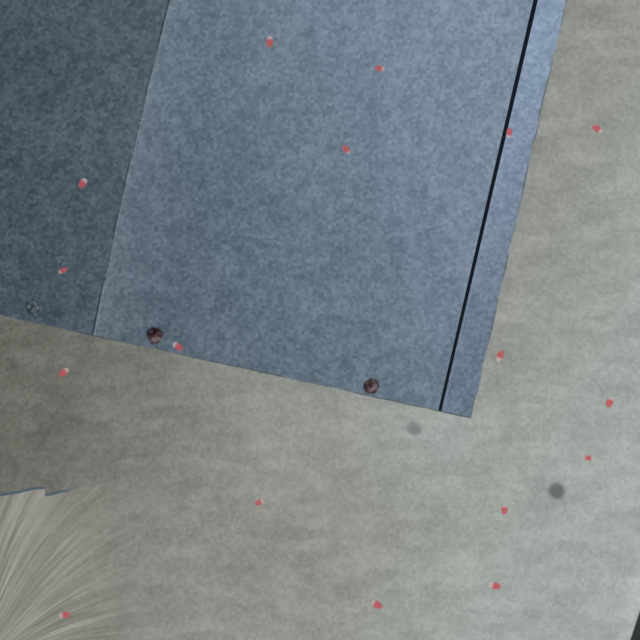
Give the GLSL for this texture, as a WebGL 2 fragment shader.

```glsl
#version 300 es
precision highp float;
// Blue steel plates with seams and bolts on worn concrete, with petals and a tuft of fur.
uniform vec2 u_resolution;
out vec4 outColor;

// Layout, in canvas units
const vec2 EDGE_LEFT = vec2(0.0, 0.508);
const vec2 CORNER = vec2(0.736, 0.347);
const vec2 EDGE_TOP = vec2(0.885, 1.0);
const vec2 GROOVE_LOW = vec2(0.686, 0.353);
const vec2 GROOVE_TOP = vec2(0.837, 1.0);
const vec2 SEAM_LOW = vec2(0.147, 0.476);
const vec2 SEAM_TOP = vec2(0.267, 1.0);
const vec2 FUR_ROOT = vec2(-0.03, -0.05);
const float BOLT_RADIUS = 0.0125;
const float PETAL_CELLS = 6.0;
const float PETAL_CHANCE = 0.38;
const float GRAIN_CELLS = 210.0;

// Palette
const vec3 STEEL_DARK = vec3(0.28, 0.33, 0.365);
const vec3 STEEL_MID = vec3(0.345, 0.405, 0.45);
const vec3 STEEL_LIGHT = vec3(0.50, 0.56, 0.63);
const vec3 STRIP = vec3(0.48, 0.545, 0.63);
const vec3 CONCRETE_DARK = vec3(0.41, 0.41, 0.385);
const vec3 CONCRETE_MID = vec3(0.545, 0.55, 0.525);
const vec3 CONCRETE_LIGHT = vec3(0.635, 0.66, 0.64);
const vec3 FUR = vec3(0.55, 0.55, 0.52);
const vec3 SHADOW = vec3(0.07, 0.09, 0.12);
const vec3 RUST = vec3(0.32, 0.25, 0.25);
const vec3 PETAL = vec3(0.74, 0.32, 0.34);

float hash(vec2 p) {
  vec3 q = fract(vec3(p.xyx) * 0.1031);
  q += dot(q, q.yzx + 33.33);
  return fract((q.x + q.y) * q.z);
}

vec2 hash2(vec2 p) { return vec2(hash(p), hash(p + 57.3)); }

// Random tone of each cell, blended by closeness: irregular speckle in -0.5..0.5
float speckle(vec2 p) {
  vec2 cell = floor(p);
  float tone = 0.0, total = 0.0;
  for (int j = -1; j <= 1; j++)
    for (int i = -1; i <= 1; i++) {
      vec2 c = cell + vec2(i, j);
      vec2 d = c + hash2(c) - p;
      float weight = exp(-5.0 * dot(d, d));
      tone += weight * hash(c + 13.7);
      total += weight;
    }
  return tone / total - 0.5;
}

// Layered, warped sines: soft stains in about -1..1
float stains(vec2 p) {
  float sum = 0.0, weight = 0.5;
  for (int i = 0; i < 5; i++) {
    p = mat2(0.8, 0.6, -0.6, 0.8) * p * 1.7 + 1.3;
    sum += weight * sin(p.x + 1.5 * sin(p.y * 0.8)) * cos(p.y + sin(p.x * 0.7));
    weight *= 0.72;
  }
  return sum;
}

// Signed distance to a line, positive on the left of a to b
float side(vec2 p, vec2 a, vec2 b) {
  vec2 d = normalize(b - a), q = p - a;
  return d.x * q.y - d.y * q.x;
}

float below(float limit, float d, float soft) {
  return 1.0 - smoothstep(limit - soft, limit + soft, d);
}

void main() {
  vec2 p = gl_FragCoord.xy / u_resolution;
  float aa = max(0.0014, 0.8 / u_resolution.y);
  float stain = stains(p * 9.0);
  float blotch = speckle(p * 65.0);
  float grain = speckle(p * GRAIN_CELLS) + 0.5 * blotch;
  float wear = smoothstep(-0.35, 0.3, speckle(p * 30.0));

  // Concrete: dark on the left, pale at the lower right and round the corner
  vec3 concrete = mix(CONCRETE_DARK, CONCRETE_MID, smoothstep(-0.05, 0.42, p.x + 0.35 * (0.3 - p.y)));
  float pale = smoothstep(0.4, 1.1, p.x + 0.5 * (0.4 - p.y));
  vec2 glow = p - vec2(0.7, 0.31);
  pale = max(pale, 0.85 * exp(-28.0 * dot(glow, glow)));
  concrete = mix(concrete, CONCRETE_LIGHT, pale);
  concrete += 0.02 * stain + 0.05 * speckle(p * vec2(22.0, 70.0)) + 0.055 * grain;

  // Dark stains on the concrete
  float spot = below(0.012, length(p - vec2(0.870, 0.233)), 0.005);
  spot = max(spot, 0.6 * below(0.010, length(p - vec2(0.648, 0.328)) + 0.008 * blotch, 0.006));
  concrete = mix(concrete, vec3(0.36, 0.38, 0.38), 0.8 * spot);

  // Fur tuft fanning out of the lower left
  vec2 ray = p - FUR_ROOT;
  float reach = length(ray);
  float angle = atan(ray.y, ray.x) + 0.9 * reach;
  float strands = speckle(vec2(angle * 60.0, reach * 16.0)) + 0.6 * speckle(vec2(angle * 25.0, reach * 9.0));
  float furTop = p.y - 0.225 - 0.2 * p.x + 0.012 * step(0.07, p.x) + 0.004 * blotch;
  float furMask = below(0.0, furTop, 0.003) * (1.0 - smoothstep(0.08, 0.28, p.x + 0.15 * p.y));
  concrete = mix(concrete, FUR + 0.11 * strands + 0.02 * grain, furMask);
  float furLine = below(0.002, abs(furTop), aa) * below(0.11, p.x, 0.02);
  concrete = mix(concrete, vec3(0.25, 0.32, 0.41), 0.7 * furLine);

  // Steel panels
  float bottom = side(p, EDGE_LEFT, CORNER) + 0.0015 * blotch;
  float right = side(p, CORNER, EDGE_TOP) + 0.003 * blotch;
  float groove = side(p, GROOVE_LOW, GROOVE_TOP);
  float seam = side(p, SEAM_LOW, SEAM_TOP) - 0.004 * sin((p.y - 0.476) * 6.0);
  vec3 steel = mix(STEEL_MID, STEEL_LIGHT, smoothstep(0.15, 1.05, p.x + 0.4 * (p.y - 0.55)));
  vec3 leftPanel = mix(STEEL_DARK, STEEL_MID, 0.6 * smoothstep(0.0, 0.3, p.x));
  steel = mix(leftPanel, steel, below(0.0, seam, aa));
  steel += 0.05 * exp(-max(-seam, 0.0) * 45.0) * step(seam, 0.0);
  steel = mix(steel, STRIP * mix(0.86, 1.12, smoothstep(0.35, 1.0, p.y)), below(0.0, groove, aa));
  steel += 0.014 * stain + 0.09 * grain;
  steel = mix(steel, SHADOW, 0.5 * wear * below(0.0008, abs(seam - 0.003), aa));
  steel = mix(steel, vec3(0.55, 0.59, 0.62), 0.55 * wear * below(0.001, abs(seam), aa));
  steel = mix(steel, SHADOW, 0.95 * below(mix(0.0016, 0.0032, p.y), abs(groove), aa));
  steel = mix(steel, vec3(0.56, 0.62, 0.7), 0.35 * wear * below(0.001, abs(groove + 0.0055), aa));

  // Bolts follow the lower edge at widening intervals
  for (int i = 0; i < 3; i++) {
    float n = float(i);
    float x = 0.051 + 0.1175 * n + 0.0735 * n * n;
    vec2 q = p - vec2(x, 0.531 - 0.226 * x - 0.0015 * n + 0.002 * step(n, 0.5));
    float d = length(q) + 0.003 * blotch;
    vec3 bolt = mix(vec3(0.29, 0.33, 0.35), RUST, min(n, 1.0)) + 6.0 * (q.x - q.y) + 0.25 * grain;
    bolt = mix(bolt, SHADOW, 0.55 * below(0.001, abs(d - BOLT_RADIUS * 0.85), 0.003));
    steel = mix(steel, bolt, 0.9 * below(BOLT_RADIUS, d, 0.003));
  }

  // Join plate and floor with a worn, broken contact line
  float plate = min(bottom, right);
  vec3 color = mix(concrete, steel, 1.0 - below(0.0, plate, 0.0022));
  color = mix(color, vec3(0.24, 0.26, 0.27), 0.55 * wear * below(0.001, abs(plate), 0.002));

  // Scattered petals, each with a pale tip
  vec2 cell = floor(p * PETAL_CELLS);
  vec2 q = (fract(p * PETAL_CELLS) - 0.2 - 0.6 * hash2(cell + 4.0)) / PETAL_CELLS;
  float turn = 6.283 * hash(cell + 21.0);
  q = mat2(cos(turn), sin(turn), -sin(turn), cos(turn)) * q;
  float petal = below(0.008, length(q * vec2(1.0, 1.7)) + 0.005 * blotch, 0.003);
  petal *= step(hash(cell + 9.0), PETAL_CHANCE);
  color = mix(color, mix(PETAL, vec3(0.75, 0.68, 0.66), smoothstep(0.001, 0.006, q.x)), 0.8 * petal);

  // Pale kerb and dark gap in the lower right corner
  float kerb = side(p, vec2(0.985, 0.0), vec2(1.0, 0.045));
  color += 0.04 * below(0.014, abs(kerb - 0.014), 0.01);
  color = mix(color, vec3(0.2, 0.22, 0.22), below(0.0, kerb, 0.002));
  outColor = vec4(clamp(color, 0.0, 1.0), 1.0);
}
```
